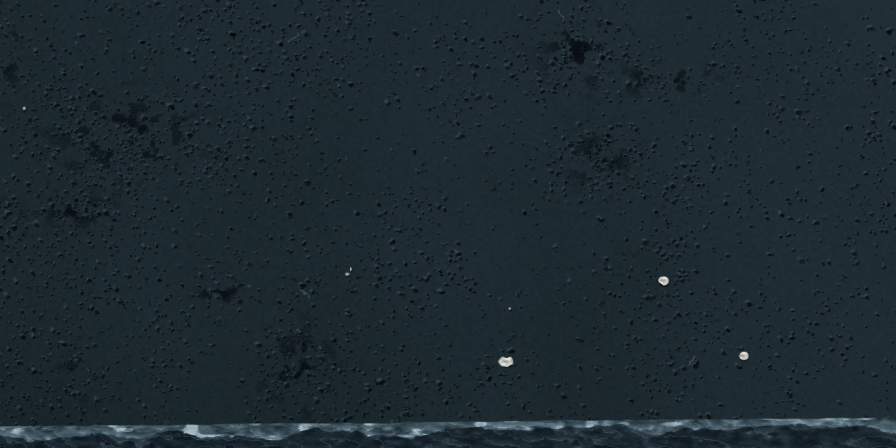
A Shadertoy shader for this texture:

```glsl
// Dark blue-grey painted wall with scattered grit, pale chips and a rough stone ledge below.
#define PAINT_DARK vec3(0.096, 0.145, 0.166)
#define PAINT_LIGHT vec3(0.126, 0.178, 0.206)
#define PIT vec3(0.018, 0.034, 0.052)
#define GLINT vec3(0.250, 0.325, 0.365)
#define STONE_DARK vec3(0.055, 0.095, 0.125)
#define STONE_MID vec3(0.330, 0.420, 0.465)
#define STONE_LIGHT vec3(0.640, 0.730, 0.770)
#define CHIP vec3(0.820, 0.820, 0.800)
#define GRIT_AMOUNT 0.17
#define CLUSTER_GAIN 0.60
#define LEDGE_LEFT 0.048
#define LEDGE_RISE 0.010

// Dense grit areas: centre, then radii.
const vec4 CLUSTERS[10] = vec4[10](
    vec4(0.00, 0.89, 0.05, 0.09), vec4(0.28, 0.69, 0.14, 0.09),
    vec4(0.19, 0.165, 0.05, 0.05), vec4(0.67, 0.17, 0.07, 0.09),
    vec4(0.49, 0.35, 0.06, 0.03), vec4(1.29, 0.89, 0.07, 0.08),
    vec4(1.48, 0.82, 0.11, 0.03), vec4(1.34, 0.64, 0.06, 0.06),
    vec4(0.02, 0.51, 0.03, 0.04), vec4(0.17, 0.53, 0.08, 0.03));

// Pale chips: centre, then half sizes.
const vec4 CHIPS[7] = vec4[7](
    vec4(1.482, 0.374, 0.011, 0.011), vec4(1.131, 0.193, 0.015, 0.010),
    vec4(1.659, 0.206, 0.011, 0.009), vec4(0.775, 0.388, 0.004, 0.003),
    vec4(1.138, 0.311, 0.003, 0.003), vec4(0.054, 0.758, 0.003, 0.003),
    vec4(0.783, 0.399, 0.002, 0.004));

// Fine scratches: start, then end.
const vec4 SCRATCHES[4] = vec4[4](
    vec4(0.645, 0.906, 0.665, 0.925), vec4(1.247, 0.975, 1.256, 0.960),
    vec4(1.537, 0.183, 1.549, 0.204), vec4(0.672, 0.352, 0.690, 0.338));

vec2 hash2(vec2 p) {
    vec3 q = fract(p.xyx * vec3(0.1031, 0.1030, 0.0973));
    q += dot(q, q.yzx + 33.33);
    return fract((q.xx + q.yz) * q.zy);
}

float noise(vec2 p) {
    vec2 i = floor(p), f = fract(p);
    f = f * f * (3.0 - 2.0 * f);
    return mix(mix(hash2(i).x, hash2(i + vec2(1, 0)).x, f.x),
               mix(hash2(i + vec2(0, 1)).x, hash2(i + vec2(1, 1)).x, f.x), f.y);
}

float fbm(vec2 p) {
    float sum = 0.0, gain = 0.5;
    for (int i = 0; i < 4; i++) {
        sum += gain * noise(p);
        p = 2.0 * p + 7.3;
        gain *= 0.5;
    }
    return sum;
}

float segment(vec2 p, vec2 a, vec2 b) {
    vec2 d = b - a;
    return length(p - a - d * clamp(dot(p - a, d) / dot(d, d), 0.0, 1.0));
}

float clusterMask(vec2 p) {
    float mask = 0.0;
    for (int i = 0; i < 10; i++) {
        vec2 q = (p - CLUSTERS[i].xy) / CLUSTERS[i].zw;
        mask = max(mask, exp(-dot(q, q)));
    }
    return mask;
}

// Returns shadow in x and lit rim in y for one layer of grains.
vec2 grit(vec2 p, float cells, float density, float px) {
    vec2 cell = floor(p * cells), result = vec2(0);
    for (int y = -1; y <= 1; y++)
    for (int x = -1; x <= 1; x++) {
        vec2 id = cell + vec2(x, y);
        vec2 place = hash2(id + cells), kind = hash2(id + cells * 2.7);
        vec2 d = p - (id + place) / cells;
        float radius = mix(0.15, 0.36, kind.y * kind.y) / cells;
        float present = smoothstep(0.0, 0.04, density - kind.x);
        d.x *= mix(0.65, 1.1, place.y);
        float body = 1.0 - smoothstep(radius - px, radius + px, length(d));
        float rim = 1.0 - smoothstep(0.0, radius + px, length(d - radius * vec2(-0.8, 1.2)));
        result = max(result, present * vec2(body * mix(0.6, 1.0, place.x), rim * kind.y));
    }
    return result;
}

// Lit upper face, bright folded rim, and dark hollows with pale seams.
vec3 ledge(vec2 p, float depth, float px) {
    float rough = fbm(p * vec2(45.0, 90.0));
    float fold = 0.010 + 0.026 * noise(vec2(p.x * 13.0, 3.0)) + 0.014 * (rough - 0.47);
    float face = 1.0 - smoothstep(-0.002, 0.004, depth - fold);
    float rim = exp(-abs(depth - fold) / (0.0014 + px));
    float seam = abs(noise(vec2(p.x * 16.0 + p.y * 30.0, p.y * 42.0) + 1.2 * rough) - 0.5);
    float light = mix(0.10, 0.50, face) + 0.9 * (rough - 0.47) * mix(0.5, 1.2, face);
    light += 0.32 * rim * noise(p.xx * 31.0) + 0.30 * exp(-seam * 22.0);
    light += 0.5 * face * smoothstep(0.62, 0.85, noise(p * vec2(28.0, 75.0)));
    vec3 stone = mix(STONE_DARK, STONE_MID, clamp(light * 1.3, 0.0, 1.0));
    return mix(stone, STONE_LIGHT, smoothstep(0.7, 1.3, light));
}

void mainImage(out vec4 fragColor, in vec2 fragCoord) {
    float px = 1.0 / iResolution.y;
    vec2 p = fragCoord * px;

    // Painted surface, paler towards the upper right
    float cluster = clusterMask(p);
    float tone = 0.55 + 0.30 * (p.x - 1.0) + 0.25 * (p.y - 0.5) + 0.9 * (fbm(p * 3.0) - 0.47);
    tone += 0.55 * (noise(p * 150.0) - 0.5);
    vec3 color = mix(PAINT_DARK, PAINT_LIGHT, clamp(tone, -0.1, 1.1));

    // Grit: coarse and fine grains, then clumps inside dense areas
    vec2 ragged = p + 0.006 * (vec2(noise(p * 140.0), noise(p * 140.0 + 40.0)) - 0.5);
    float density = GRIT_AMOUNT * (0.2 + 1.3 * noise(p * 8.0)) * (1.25 - 0.25 * p.x);
    density += CLUSTER_GAIN * cluster * smoothstep(0.2, 0.8, noise(p * 26.0));
    vec2 grains = max(grit(ragged, 75.0, density, px), grit(ragged + 3.1, 110.0, density, px));
    float clump = cluster * smoothstep(0.50, 0.64, fbm(ragged * 38.0));
    color = mix(color, GLINT, 0.65 * grains.y);
    color = mix(color, PIT, max(0.95 * grains.x, 0.85 * clump));

    // Scratches and chips
    for (int i = 0; i < 4; i++) {
        float d = segment(ragged, SCRATCHES[i].xy, SCRATCHES[i].zw);
        color = mix(color, STONE_MID, 0.5 * (1.0 - smoothstep(0.0, 0.001 + px, d)));
    }
    for (int i = 0; i < 7; i++) {
        vec2 size = CHIPS[i].zw, q = p - CHIPS[i].xy;
        float wobble = 0.5 * (noise(q * 110.0 + float(i) * 9.0) - 0.5);
        float d = (length(q / size) - 1.0 + wobble) * size.y;
        float shade = (length((q + vec2(-0.002, 0.004)) / size) - 1.0) * size.y;
        color = mix(color, PIT, 0.6 * (1.0 - smoothstep(-px, px, shade)));
        color = mix(color, CHIP * (0.75 + 0.4 * noise(q * 170.0)), 1.0 - smoothstep(-px, px, d));
    }

    // Stone ledge
    float edge = LEDGE_LEFT + LEDGE_RISE * p.x + 0.005 * (fbm(vec2(p.x * 22.0, 2.0)) - 0.47);
    float depth = edge - p.y;
    color = mix(color, ledge(p, max(depth, 0.0), px), smoothstep(-px, px, depth));
    fragColor = vec4(color, 1.0);
}
```
